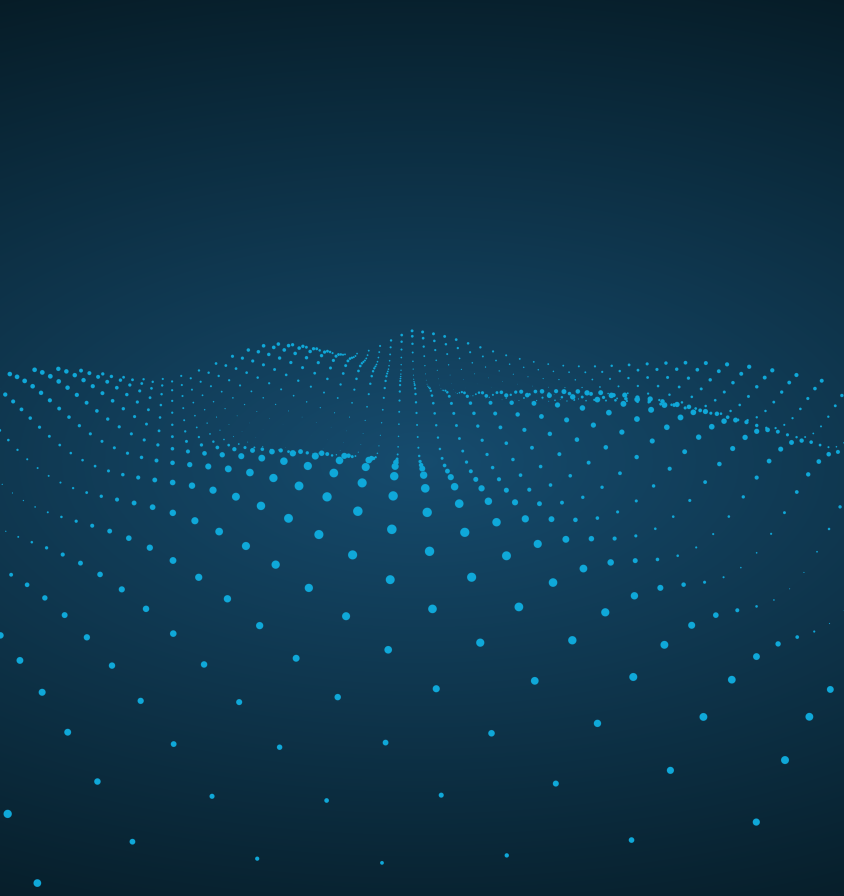
Reproduce this background procedurally as a Shadertoy shader.

```glsl
#define FOCAL 0.784
#define NEAR_DEPTH 11.26
#define VANISH vec2(-0.0182, 0.715)
#define CAMERA_HEIGHT 8.79
#define CAMERA_SHIFT 0.38
#define WAVE_FREQ vec2(0.5, 0.3)
#define WAVE_START vec2(1.85, 1.3)
#define WAVE_AMP vec2(0.82, 0.77)
#define GRID_END vec2(29.0, 28.0)
#define DOT_SIZE 0.036
#define GLOW_CENTRE vec2(0.0, 0.485)

const vec3 CORE_BLUE = vec3(0.085, 0.295, 0.43);
const vec3 EDGE_BLUE = vec3(0.028, 0.125, 0.175);
const vec3 DOT_CYAN = vec3(0.06, 0.66, 0.85);

// Wide elliptical glow fading to the top and bottom
vec3 backdrop(vec2 p) {
    float d = length((p - GLOW_CENTRE) * vec2(0.5, 1.0));
    return mix(CORE_BLUE, EDGE_BLUE, clamp(d / 0.52, 0.0, 1.1));
}

// Coverage of the nearest dot in one row of the diagonal lattice
float rowDots(vec2 p, float row, float pixel) {
    float scale = FOCAL / (NEAR_DEPTH + row);

    // Columns alternate in parity from row to row
    float column = (p.x - VANISH.x) / scale + CAMERA_SHIFT;
    column = 2.0 * floor((column - row) * 0.5 + 0.5) + row;
    vec2 cell = 0.5 * vec2(row + column, row - column);
    if (any(greaterThan(cell, GRID_END))) return 0.0;

    // Two crossing sine waves set both height and size
    vec2 wave = sin(WAVE_FREQ * (cell - WAVE_START));
    float drop = CAMERA_HEIGHT - dot(WAVE_AMP, wave);
    vec2 centre = VANISH + scale * vec2(column - CAMERA_SHIFT, -drop);
    float radius = DOT_SIZE * scale * (2.0 + wave.x + wave.y);

    float edge = (radius - length(p - centre)) / pixel;
    float smallFade = min(1.0, 2.0 * radius / pixel);
    return smoothstep(-0.7, 0.7, edge) * smallFade;
}

void mainImage(out vec4 fragColor, in vec2 fragCoord) {
    float pixel = 1.0 / iResolution.y;
    vec2 p = vec2(fragCoord.x - 0.5 * iResolution.x, fragCoord.y) * pixel;

    // Rows run from the foreground to the far corner of the grid
    float dots = 0.0;
    for (int row = -2; row <= 57; row++) {
        dots = max(dots, rowDots(p, float(row), pixel));
    }

    fragColor = vec4(mix(backdrop(p), DOT_CYAN, dots), 1.0);
}
```
